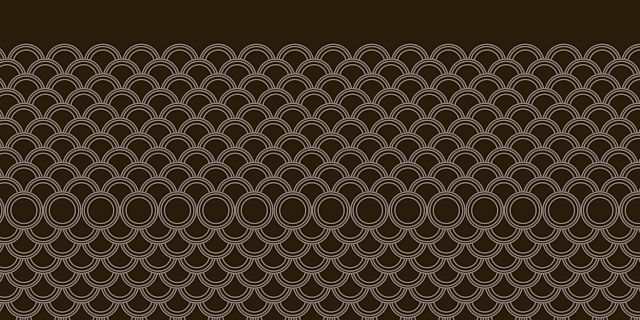
Reproduce this pattern procedurally as a WebGL 2 fragment shader.

```glsl
#version 300 es
precision highp float;

uniform vec2 u_resolution;
out vec4 fragColor;

// Antialiased thin line centred on distance zero
float stroke(float d, float halfWidth, float pixel) {
    return smoothstep(-pixel, pixel, d + halfWidth) - smoothstep(-pixel, pixel, d - halfWidth);
}

// Soft dark margin beside a line
float margin(float d) {
    return 1.0 - smoothstep(0.004, 0.008, abs(d));
}

void main() {
    float pixel = 1.0 / u_resolution.y;
    vec2 p = gl_FragCoord.xy * pixel;
    const float spacing = 0.12;
    const vec3 radii = vec3(0.0584, 0.0513, 0.0406);

    // Rows mirror about the line of complete circles
    float above = step(0.3422, p.y);
    float y = abs(p.y - 0.3422);
    float ink = 0.0;
    float shade = 0.0;

    // Paint from the outermost row towards the centre, each covering the last
    for (int i = 10; i >= 0; i--) {
        float row = float(i);
        float shift = 0.0747 + 0.5 * spacing * mod(row, 2.0);
        shift += 0.007 * above * step(6.5, row);
        float x = mod(p.x - shift + 0.5 * spacing, spacing) - 0.5 * spacing;
        float r = length(vec2(x, y - row * 0.0461));

        float lines = 0.0;
        float edges = 0.0;
        for (int k = 0; k < 3; k++) {
            float d = r - radii[k];
            lines = max(lines, stroke(d, 0.0012, pixel));
            edges = max(edges, margin(d));
        }

        float outside = smoothstep(-pixel, pixel, r - radii.x);
        ink = max(ink * outside, lines);
        shade = max(shade * outside, edges);
    }

    // Cream lines on dark brown
    vec3 ground = mix(vec3(0.165, 0.11, 0.045), vec3(0.11, 0.045, 0.0), shade);
    fragColor = vec4(mix(ground, vec3(0.97, 0.95, 0.92), ink), 1.0);
}
```
